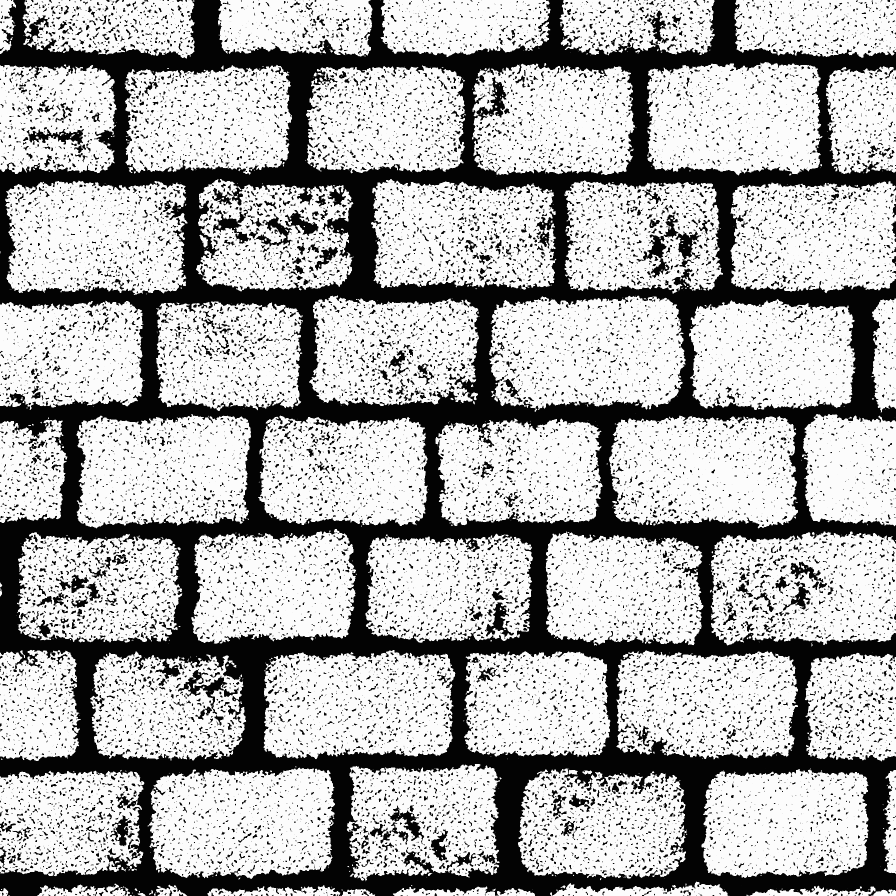
Write a WebGL 1 fragment shader that draws this texture.

```glsl
precision highp float;
// Worn cobblestone wall in running courses: white stones, black joints, ink-like speckle.

uniform vec2 u_resolution;

const vec3 STONE = vec3(0.99);
const vec3 INK = vec3(0.01);
const float COLUMN_PITCH = 0.2;
const float ROW_PITCH = 0.1308;
const float FIRST_ROW = -0.0625;                     // top of the first course
const vec4 SHIFT_A = vec4(0.08, 0.60, 0.05, 0.78);   // sideways shift of courses 0-3
const vec4 SHIFT_B = vec4(0.38, -0.02, 0.49, 0.85);  // sideways shift of courses 4-7
const float JOINT_JITTER = 0.18;                     // in column pitches
const vec2 GAP_RANGE = vec2(0.0045, 0.0125);         // half width of upright joints
const vec2 BED_RANGE = vec2(0.0045, 0.0095);         // half width of level joints
const vec2 CORNER_RANGE = vec2(0.011, 0.023);
const float SKEW = 0.06;
const float GRAIN_SCALE = 370.0;
const float CLEAN_LEVEL = 0.40;                      // grain needed to ink a bare stone
const float BASE_DENSITY = 0.07;
const float WEAR_DENSITY = 0.11;
const float BLOT_DENSITY = 3.6;
const float TAU = 6.2832;

vec2 hash2(vec2 p) {
  vec2 q = vec2(dot(p, vec2(127.1, 311.7)), dot(p, vec2(269.5, 183.3)));
  return fract(sin(q) * 43758.5);
}

float cornerSlope(vec2 cell, vec2 corner, vec2 f) {
  float angle = TAU * hash2(cell + corner).x;
  return dot(vec2(cos(angle), sin(angle)), f - corner);
}

float gradientNoise(vec2 p) {
  vec2 c = floor(p), f = fract(p);
  vec2 w = f * f * f * (f * (f * 6.0 - 15.0) + 10.0);
  float low = mix(cornerSlope(c, vec2(0, 0), f), cornerSlope(c, vec2(1, 0), f), w.x);
  float high = mix(cornerSlope(c, vec2(0, 1), f), cornerSlope(c, vec2(1, 1), f), w.x);
  return mix(low, high, w.y);
}

float courseShift(float row) {
  float r = floor(mod(row + 0.5, 8.0));
  vec4 pick = vec4(equal(vec4(0, 1, 2, 3), vec4(mod(r, 4.0))));
  return dot(pick, r < 3.5 ? SHIFT_A : SHIFT_B);
}

// Centre (x) and half width (y) of the upright joint left of a stone
vec2 joint(float column, float row) {
  vec2 h = hash2(vec2(column, row) + 17.0);
  float x = column + courseShift(row) + JOINT_JITTER * (h.x - 0.5);
  return vec2(x * COLUMN_PITCH, mix(GAP_RANGE.x, GAP_RANGE.y, h.y * h.y));
}

// Signed distance to one rounded, slightly skewed stone
float stoneDistance(vec2 p, vec2 id) {
  vec2 left = joint(id.x, id.y), right = joint(id.x + 1.0, id.y);
  vec2 bed = mix(BED_RANGE.xx, BED_RANGE.yy, hash2(id + 41.0));
  vec2 shape = hash2(id + 73.0);
  float top = FIRST_ROW + id.y * ROW_PITCH;
  vec2 lo = vec2(left.x + left.y, top + bed.x);
  vec2 hi = vec2(right.x - right.y, top + ROW_PITCH - bed.y);
  vec2 q = p - 0.5 * (lo + hi);
  q.y += SKEW * (shape.x - 0.5) * q.x;
  float radius = mix(CORNER_RANGE.x, CORNER_RANGE.y, shape.y);
  vec2 e = abs(q) - 0.5 * (hi - lo) + radius;
  return length(max(e, 0.0)) + min(max(e.x, e.y), 0.0) - radius;
}

// Ink coverage at a point, y pointing down
float inkAt(vec2 p) {
  // Uneven laying and chipped outlines
  vec2 bent = p + 0.005 * vec2(gradientNoise(p * 13.0), gradientNoise(p * 11.0 + 50.0));
  bent += 0.006 * vec2(gradientNoise(p * 34.0 + 9.0), gradientNoise(p * 31.0 + 80.0));

  // Nearest stone
  float dist = 1.0;
  vec2 stone = vec2(0.0);
  for (int j = -1; j <= 1; j++) {
    float row = floor((bent.y - FIRST_ROW) / ROW_PITCH) + float(j);
    float column = floor(bent.x / COLUMN_PITCH - courseShift(row));
    for (int i = -1; i <= 1; i++) {
      vec2 id = vec2(column + float(i), row);
      float d = stoneDistance(bent, id);
      if (d < dist) { dist = d; stone = id; }
    }
  }
  float depth = -dist + 0.005 * gradientNoise(p * 95.0);

  // Wear differs per stone and is heavier toward the left
  float wear = clamp(hash2(stone + 5.0).x + 0.5 * (0.5 - p.x), 0.0, 1.0);
  float patches = gradientNoise(p * 10.0 + 30.0);
  float clumps = max(gradientNoise(p * 62.0) + 0.4 * gradientNoise(p * 130.0), 0.0);
  float density = BASE_DENSITY + WEAR_DENSITY * wear + 0.10 * patches;
  density += BLOT_DENSITY * (0.3 + wear) * clumps * max(patches - 0.06, 0.0);
  density += 0.11 * exp(-max(depth, 0.0) / 0.009);
  density += 0.80 * (1.0 - smoothstep(-0.003, 0.004, depth));

  // Fine grain on turned axes so that it does not line up with the joints
  vec2 g = mat2(0.8, 0.6, -0.6, 0.8) * p * GRAIN_SCALE;
  float grain = 0.6 * gradientNoise(g) + 0.5 * gradientNoise(g * 0.57 + 20.0);
  return smoothstep(-0.04, 0.04, grain + density - CLEAN_LEVEL);
}

void main() {
  // Average four samples per pixel
  float ink = 0.0;
  for (int j = 0; j < 2; j++) {
    for (int i = 0; i < 2; i++) {
      vec2 offset = 0.5 * vec2(float(i), float(j)) - 0.25;
      vec2 uv = (gl_FragCoord.xy + offset) / u_resolution;
      ink += 0.25 * inkAt(vec2(uv.x, 1.0 - uv.y));
    }
  }
  gl_FragColor = vec4(mix(STONE, INK, ink), 1.0);
}
```
